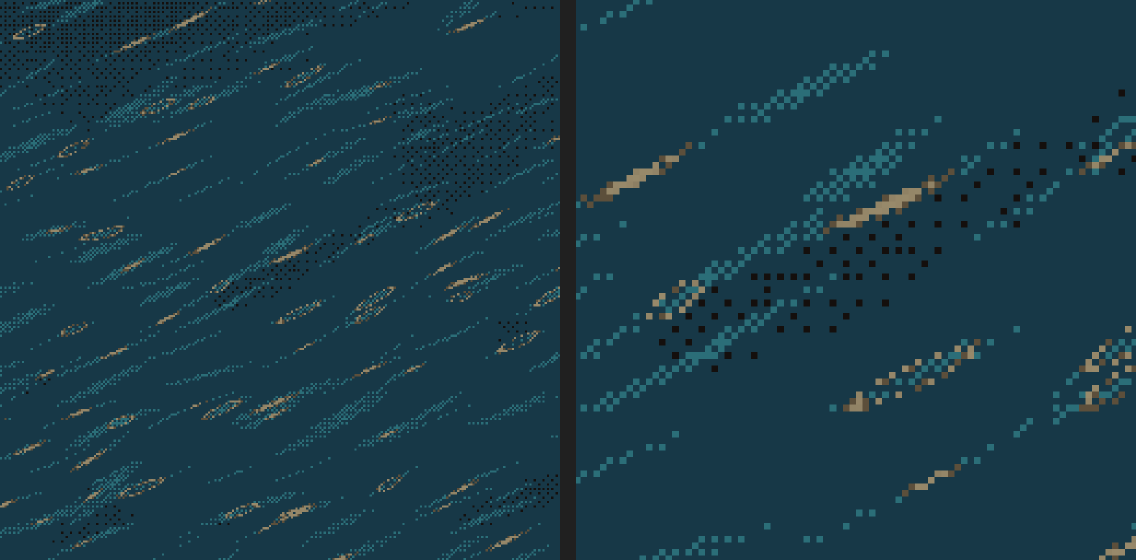
Left, the full canvas; right, a detail of the centre.
Write a Shadertoy shader that draws this texture.

```glsl
// Dithered pixel-art water: slanted teal ripples with sandy glints on deep blue.
#define CELLS 256.0
#define SLANT 0.43
#define LANE vec2(0.15, 0.045)
#define STREAK_SHARE 0.87
#define GLINT_SHARE 0.5
#define DARK_DENSITY 0.24
#define DEEP vec3(0.09, 0.22, 0.28)
#define TEAL vec3(0.17, 0.43, 0.47)
#define SAND vec3(0.52, 0.47, 0.365)
#define BROWN vec3(0.36, 0.31, 0.23)
#define SHADOW vec3(0.08, 0.06, 0.05)

float hash(vec2 p) {
    vec3 q = fract(p.xyx * vec3(0.1031, 0.1030, 0.0973));
    q += dot(q, q.yzx + 33.33);
    return fract((q.x + q.y) * q.z);
}

float noise(vec2 p) {
    vec2 i = floor(p), f = fract(p);
    f = f * f * (3.0 - 2.0 * f);
    vec2 e = vec2(0.0, 1.0);
    return mix(mix(hash(i), hash(i + e.yx), f.x),
               mix(hash(i + e.xy), hash(i + e.yy), f.x), f.y);
}

// Ordered 4x4 dither threshold, loosened by a little randomness
float bayer2(vec2 a) {
    a = floor(a);
    return fract(a.x * 0.5 + a.y * a.y * 0.75);
}

float ditherLevel(vec2 cell) {
    float ordered = bayer2(cell * 0.5) * 0.25 + bayer2(cell) + 0.03;
    return clamp(ordered + 0.12 * (hash(cell + 71.0) - 0.5), 0.03, 1.0);
}

// x: height of the dotted trail, y: height of the sandy glint
vec2 streaks(vec2 q) {
    vec2 best = vec2(0.0);
    for (int j = -1; j <= 1; j++) {
        float row = floor(q.y / LANE.y) + float(j);
        float shift = hash(vec2(row + 40.0, 9.0));
        for (int i = -1; i <= 1; i++) {
            vec2 id = vec2(floor(q.x / LANE.x + shift) + float(i), row) + 60.0;
            if (hash(id + 5.3) > STREAK_SHARE) continue;
            vec2 jitter = vec2(hash(id + 11.7), hash(id + 23.1));
            vec2 center = (id - 60.0 + jitter - vec2(shift, 0.0)) * LANE;
            vec2 d = q - center;

            // Individual tilt and bend
            float bend = hash(id + 31.9) - 0.5;
            float tilt = hash(id + 43.3) - 0.5;
            d.y -= 2.0 * bend * d.x * d.x + 0.24 * tilt * d.x;

            // Long dotted trail
            float thick = hash(id + 57.7);
            vec2 trailSize = vec2(mix(0.05, 0.12, hash(id + 67.1)),
                                  mix(0.002, 0.011, thick * thick));
            vec2 t = d / trailSize;
            best.x = max(best.x, 1.0 - dot(t, t));

            // Short glint, solid or hollow
            if (hash(id + 79.9) > GLINT_SHARE) continue;
            bool hollow = hash(id + 83.3) < 0.3;
            float size = hash(id + 97.1);
            vec2 glintSize = vec2(mix(0.02, 0.052, size),
                                  hollow ? 0.0085 : mix(0.003, 0.0058, size));
            d.x += 0.5 * trailSize.x * (hash(id + 101.3) - 0.5);
            vec2 g = d / glintSize;
            float glint = 1.0 - dot(g, g);
            if (hollow) glint = 1.0 - abs(glint - 0.35) / 0.3;
            best.y = max(best.y, glint);
        }
    }
    return best;
}

vec3 waterCell(vec2 cell) {
    vec2 p = (cell + 0.5) / CELLS;
    float c = cos(SLANT), s = sin(SLANT);
    vec2 q = vec2(c * p.x + s * p.y, c * p.y - s * p.x);
    q.y += 0.03 * noise(p * 4.0 + 3.0);
    float level = ditherLevel(cell);
    vec3 color = DEEP;

    // Dark specks, densest toward the upper left
    float bank = p.y - 0.22 * p.x + 0.15 * (noise(q * vec2(6.0, 20.0) + 50.0) - 0.5);
    float dark = DARK_DENSITY * smoothstep(0.72, 1.05, bank);
    dark += 0.12 * smoothstep(0.7, 0.95, noise(q * vec2(5.0, 11.0) + 90.0));
    if (dark > level) color = SHADOW;

    // Teal trails, broken up by grain
    vec2 wave = streaks(q);
    float grain = 0.4 + 1.2 * noise(q * vec2(30.0, 80.0) + 120.0);
    if (wave.x > 0.0 && (0.1 + 0.4 * wave.x) * grain > level) color = TEAL;

    // Sandy glints with brown fringes
    if (wave.y > 0.0 && 0.25 + 0.75 * wave.y > level) {
        float lit = wave.y + 0.5 * (hash(cell + 13.0) - 0.5);
        color = mix(BROWN, SAND * (1.0 + 0.15 * wave.y), step(0.55, lit));
    }
    return color;
}

void mainImage(out vec4 fragColor, in vec2 fragCoord) {
    // Four samples per pixel smooth the cell edges
    vec3 sum = vec3(0.0);
    for (int k = 0; k < 4; k++) {
        vec2 offset = vec2(k & 1, k >> 1) * 0.5 - 0.25;
        sum += waterCell(floor((fragCoord + offset) / iResolution.y * CELLS));
    }
    fragColor = vec4(sum * 0.25, 1.0);
}
```
